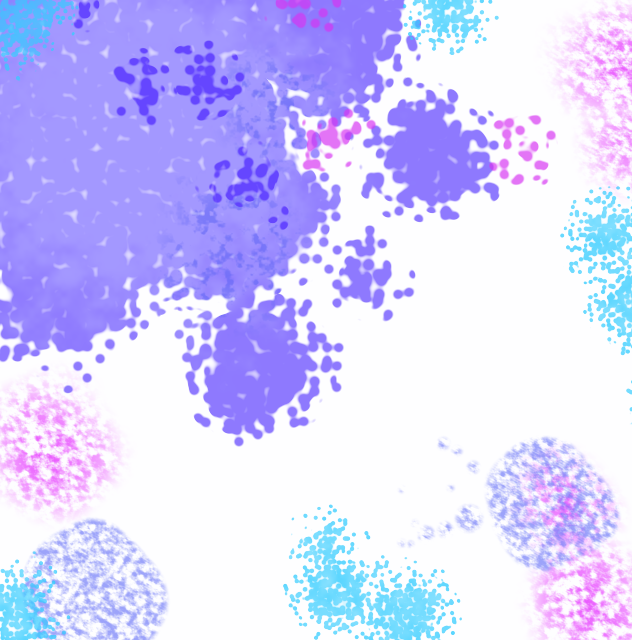
Write a WebGL 1 fragment shader that draws this background.

```glsl
precision highp float;
// Sponge-painted background: a violet mass that breaks into round blots,
// cyan crumbs and fine pink and lavender sponge prints on white paper.
// Soft discs give each paint its density; cell dots and noise give its grain.
uniform vec2 u_resolution;

float hash(vec2 p) {
  return fract(sin(dot(p, vec2(127.1, 311.7))) * 43758.5);
}

float noise(vec2 p) {
  vec2 i = floor(p), f = fract(p);
  f = f * f * (3.0 - 2.0 * f);
  return mix(mix(hash(i), hash(i + vec2(1, 0)), f.x),
             mix(hash(i + vec2(0, 1)), hash(i + vec2(1, 1)), f.x), f.y);
}

float fbm(vec2 p) {
  return 0.55 * noise(p) + 0.3 * noise(p * 2.1 + 5.0) + 0.15 * noise(p * 4.3 + 9.0);
}

// Depth inside a disc, positive towards its centre.
float disc(vec2 p, float x, float y, float r) {
  return r - length(p - vec2(x, y));
}

// Jittered round dots that merge into a solid as density approaches one.
float blots(vec2 p, float density) {
  vec2 cell = floor(p);
  float field = 0.35 * pow(density, 4.0);
  for (int j = -1; j <= 1; j++) {
    for (int i = -1; i <= 1; i++) {
      vec2 id = cell + vec2(i, j);
      vec2 jitter = vec2(hash(id + 3.7), hash(id + 8.1)) - 0.5;
      vec2 d = p - id - 0.5 - 0.7 * jitter;
      float h = 0.06 + 0.94 * hash(id);
      field += smoothstep(h - 0.06, h + 0.06, density) * exp(-5.0 * dot(d, d));
    }
  }
  return smoothstep(0.22, 0.62, field);
}

// Fine slanted grain of a sponge print, fading at the rim.
float sponge(vec2 p, float depth, float rim) {
  vec2 q = mat2(0.87, 0.5, -0.5, 0.87) * p * vec2(95.0, 125.0);
  return smoothstep(0.3, 0.78, fbm(q)) * smoothstep(0.0, rim, depth);
}

void main() {
  vec2 p = gl_FragCoord.xy / u_resolution.y;
  vec2 w = p + 0.04 * (vec2(noise(p * 11.0), noise(p * 11.0 + 7.0)) - 0.5);
  vec3 color = vec3(0.995, 0.995, 1.0);

  // Pink sponge prints
  float pink = max(disc(w, 0.08, 0.30, 0.14), disc(w, 0.97, 0.91, 0.13));
  pink = max(pink, max(disc(w, 1.0, 0.77, 0.10), disc(w, 0.88, 0.21, 0.11)));
  pink = max(pink, disc(w, 0.92, 0.05, 0.13));
  float pinkBody = 0.4 + 0.5 * smoothstep(0.02, 0.13, pink);
  color = mix(color, vec3(0.91, 0.3, 1.0), pinkBody * sponge(p, pink, 0.06));

  // Lavender prints and a scatter of small round ones
  float lavender = max(disc(w, 0.14, 0.07, 0.115), disc(w, 0.86, 0.21, 0.11));
  for (int i = 0; i < 11; i++) {
    float k = float(i);
    vec2 c = vec2(0.6, 0.13) + vec2(0.15, 0.18) * vec2(hash(vec2(k, 1.0)), hash(vec2(k, 2.0)));
    lavender = max(lavender, disc(p, c.x, c.y, 0.009 + 0.018 * pow(hash(vec2(k, 3.0)), 3.0)));
  }
  color = mix(color, vec3(0.43, 0.47, 0.97), 0.68 * sponge(p + 3.0, lavender, 0.012));

  // Violet mass, lighter towards the upper left
  float mass = max(disc(w, 0.13, 0.85, 0.37), disc(w, 0.10, 0.56, 0.17));
  mass = max(mass, max(disc(w, 0.40, 0.43, 0.15), disc(w, 0.38, 0.67, 0.19)));
  mass = max(mass, max(disc(w, 0.50, 0.95, 0.18), disc(w, 0.67, 0.76, 0.13)));
  mass = max(mass, disc(w, 0.58, 0.56, 0.09));
  float massCover = blots(p * 60.0, clamp(mass / 0.08, 0.0, 1.0));
  float edgeTone = length(p - vec2(0.21, 0.79)) + 0.22 * (fbm(p * 28.0) - 0.5);
  vec3 violet = mix(vec3(0.64, 0.595, 1.0), vec3(0.555, 0.475, 0.995),
                    smoothstep(0.17, 0.40, edgeTone));

  // Blue mottling within the violet
  float mottle = max(disc(w, 0.43, 0.83, 0.12), disc(w, 0.36, 0.60, 0.15));
  float fleck = smoothstep(0.5, 0.75, fbm(p * 75.0)) * smoothstep(0.0, 0.08, mottle);
  violet = mix(violet, vec3(0.38, 0.40, 0.96), 0.6 * fleck);

  // Deep violet clumps
  float deep = max(disc(w, 0.22, 0.87, 0.075), disc(w, 0.33, 0.88, 0.075));
  deep = max(deep, max(disc(w, 0.38, 0.72, 0.08), disc(w, 0.13, 0.99, 0.06)));
  deep = max(deep, disc(w, 0.42, 0.66, 0.05));
  float deepCover = blots(p * 60.0 + 31.0, clamp(deep / 0.075, 0.0, 1.0));
  violet = mix(violet, vec3(0.37, 0.24, 1.0), 0.9 * deepCover);
  color = mix(color, violet, massCover);

  // Magenta blots
  float magenta = max(disc(w, 0.52, 0.79, 0.08), disc(w, 0.48, 0.99, 0.075));
  magenta = max(magenta, disc(w, 0.81, 0.77, 0.08));
  float magentaCover = blots(p * 60.0 + 57.0, clamp(magenta / 0.085, 0.0, 1.0));
  color = mix(color, vec3(0.84, 0.2, 0.95), 0.68 * magentaCover);

  // Cyan crumbs, crisp and pierced with pale specks
  float cyan = max(disc(w, 0.52, 0.16, 0.075), disc(w, 0.53, 0.08, 0.10));
  cyan = max(cyan, max(disc(w, 0.63, 0.03, 0.10), disc(w, 0.96, 0.63, 0.09)));
  cyan = max(cyan, max(disc(w, 1.0, 0.52, 0.09), disc(w, 1.0, 0.37, 0.05)));
  cyan = max(cyan, max(disc(w, 0.71, 1.0, 0.10), disc(w, 0.03, 0.96, 0.10)));
  cyan = max(cyan, disc(w, 0.02, 0.05, 0.09));
  float cyanCover = blots(p * 135.0, clamp(cyan / 0.07, 0.0, 0.9));
  float cyanBody = 0.55 + 0.3 * fbm(p * 45.0 + 2.0);
  color = mix(color, vec3(0.2, 0.8, 1.0), cyanBody * cyanCover);

  gl_FragColor = vec4(color, 1.0);
}
```
